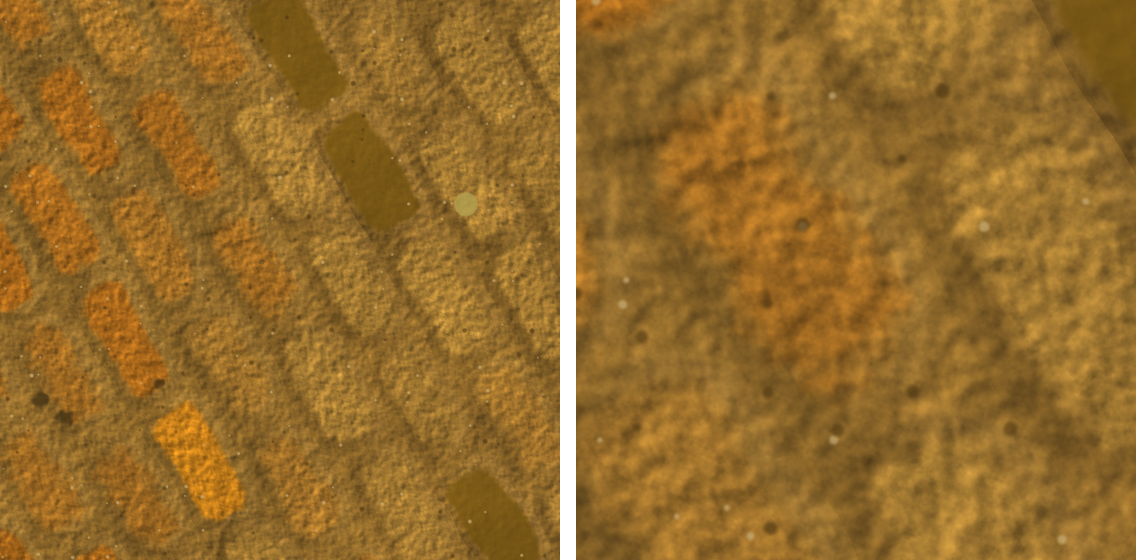
Left: the whole. Right: its middle third, enlarged.
Write a Shadertoy shader that draws this texture.

```glsl
const vec2 ALONG = vec2(0.515, -0.857);   // long axis of the bricks
const vec2 ACROSS = vec2(0.857, 0.515);
const vec2 PITCH = vec2(0.1315, 0.255);   // column and brick spacing
const vec2 HALF_SIZE = vec2(0.041, 0.101);
const vec2 ORIGIN = vec2(0.625, 0.499);

const vec3 SAND = vec3(0.56, 0.41, 0.165);
const vec3 DUST = vec3(0.62, 0.465, 0.21);
const vec3 ORANGE = vec3(0.65, 0.395, 0.10);
const vec3 AMBER = vec3(0.75, 0.48, 0.10);
const vec3 TAN = vec3(0.65, 0.485, 0.20);
const vec3 OLIVE = vec3(0.475, 0.345, 0.085);

float hash(vec2 p) {
    vec3 q = fract(p.xyx * vec3(0.1031, 0.1030, 0.0973));
    q += dot(q, q.yzx + 33.33);
    return fract((q.x + q.y) * q.z);
}

float noise(vec2 p) {
    vec2 i = floor(p), f = fract(p);
    f = f * f * (3.0 - 2.0 * f);
    return mix(mix(hash(i), hash(i + vec2(1, 0)), f.x),
               mix(hash(i + vec2(0, 1)), hash(i + vec2(1, 1)), f.x), f.y);
}

float fbm(vec2 p) {
    float sum = 0.0, amp = 0.5;
    for (int k = 0; k < 4; k++) {
        sum += amp * noise(p);
        p = mat2(1.6, 1.2, -1.2, 1.6) * p + 17.3;
        amp *= 0.5;
    }
    return sum;
}

// Slope of a rough surface towards the light
float relief(vec2 p, float scale) {
    vec2 q = p * scale;
    return fbm(q) - fbm(q + vec2(-0.45, 0.4));
}

float roundBox(vec2 p, vec2 halfSize, float radius) {
    vec2 q = abs(p) - halfSize + radius;
    return length(max(q, 0.0)) + min(max(q.x, q.y), 0.0) - radius;
}

float disc(vec2 p, vec2 centre, float radius, float soft) {
    return smoothstep(soft, -soft, length(p - centre) - radius);
}

// Sparse pebbles, one candidate in each grid square
float pebbles(vec2 p, float scale, float density, float seed) {
    vec2 q = p * scale, id = floor(q) + seed;
    vec2 centre = 0.3 + 0.4 * vec2(hash(id + 3.1), hash(id + 8.7));
    float size = mix(0.08, 0.22, hash(id + 5.3));
    return step(hash(id), density) * disc(fract(q), centre, size, 0.1);
}

// Brick index in xy, position relative to its centre in zw
vec4 brickCell(vec2 p) {
    vec2 q = vec2(dot(p, ACROSS), dot(p, ALONG));
    float column = round(q.x / PITCH.x);
    float slip = column < -3.0 ? 0.075 : -0.004 * column * column;
    q.y -= 0.112 * column + slip;
    float row = round(q.y / PITCH.y);
    return vec4(column, row, q - PITCH * vec2(column, row));
}

vec3 brickColour(vec2 id, float damp) {
    float warmth = smoothstep(0.35, 0.75, 0.45 - 0.15 * id.x - 0.07 * id.y
                              + 0.6 * (hash(id + 41.0) - 0.5));
    vec3 colour = mix(TAN, ORANGE, warmth);
    colour = mix(colour, AMBER, float(id == vec2(-3, 2)));
    return mix(colour, OLIVE, damp);
}

void mainImage(out vec4 fragColor, in vec2 fragCoord) {
    vec2 p = fragCoord / iResolution.y;
    vec2 warp = vec2(noise(p * 14.0), noise(p * 14.0 + 50.0)) - 0.5;
    vec4 cell = brickCell(p - ORIGIN + 0.016 * warp);
    vec2 id = cell.xy;
    bool dampRun = id.x == 1.0 && id.y < 0.0;
    float damp = float(dampRun || id == vec2(0, 2));
    float wear = hash(id + 23.0) * (1.0 - damp);
    if (id == vec2(-3, 2)) wear = 0.0;

    // Worn brick outline
    vec2 local = cell.zw + 0.008 * (vec2(hash(id + 2.0), hash(id + 9.0)) - 0.5);
    vec2 size = HALF_SIZE * mix(1.04, 0.86, wear) + vec2(0.006, 0.0) * damp;
    float d = roundBox(local, size, 0.026);
    float ragged = d + (fbm(p * 55.0) - 0.47) * mix(0.012, 0.045, wear);
    float soft = mix(0.006, 0.015, wear);
    float brick = smoothstep(soft, -soft, ragged) * mix(1.0, 0.5, wear);

    // Sandy joints, brighter along the right edge and darker along the left
    float blotch = fbm(p * 9.0) - 0.47;
    vec3 colour = SAND * (1.0 + 0.35 * blotch);
    float rim = exp(-pow((d - 0.012) / 0.012, 2.0));
    float side = smoothstep(-0.03, 0.03, local.x);
    colour = mix(colour, DUST, 0.55 * rim * side);
    colour *= 1.0 - 0.12 * rim * (1.0 - side);
    colour = mix(colour, brickColour(id, damp) * (1.0 + 0.2 * blotch), brick);

    // Grain
    float roughness = mix(1.0, mix(1.25, 0.3, damp), brick);
    float grain = 0.55 * relief(p, 95.0) + 0.25 * relief(p + 3.0, 40.0);
    colour *= 1.0 + roughness * (grain + 0.22 * (fbm(p * 130.0) - 0.47));

    // Stones, dark clumps and one pale disc
    colour = mix(colour, vec3(0.79, 0.68, 0.46), 0.7 * pebbles(p, 65.0, 0.035, 0.0));
    colour = mix(colour, vec3(0.30, 0.21, 0.07), 0.6 * pebbles(p, 50.0, 0.03, 70.0));
    vec2 rough = p + 0.012 * (vec2(noise(p * 110.0), noise(p * 110.0 + 9.0)) - 0.5);
    float clumps = disc(rough, vec2(0.072, 0.288), 0.013, 0.005)
                 + disc(rough, vec2(0.117, 0.255), 0.013, 0.005)
                 + disc(rough, vec2(0.284, 0.312), 0.009, 0.005);
    colour = mix(colour, vec3(0.25, 0.19, 0.08), 0.75 * min(clumps, 1.0));
    float pale = disc(p, vec2(0.832, 0.635), 0.021, 0.002);
    colour = mix(colour, vec3(0.69, 0.60, 0.29) * (1.0 + 0.2 * grain), pale);
    fragColor = vec4(clamp(colour, 0.0, 1.0), 1.0);
}
```
